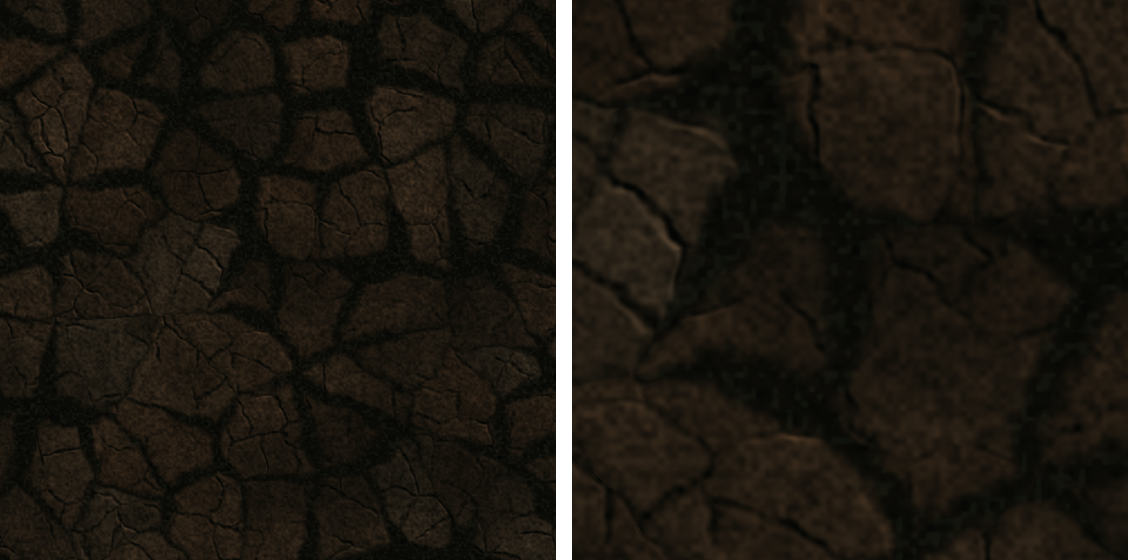
Left, the full canvas; right, a detail of the centre.
A WebGL 2 fragment shader for this texture:

```glsl
#version 300 es
precision highp float;
// Dark cracked cobbles sunk in mossy soil, lit from the upper right.
// Large cellular stones are split by a finer cellular layer shifted per stone;
// the resulting height is lit by its slope and roughened with grain.
uniform vec2 u_resolution;
out vec4 fragColor;

const float STONES = 7.4;          // stones per canvas height
const float CHIPS = 1.8;           // fracture cells per stone cell
const float GAP_INNER = 0.01;      // soil to stone transition, in stone cells
const float GAP_OUTER = 0.16;
const float GAP_VARIATION = 0.20;
const float LIP_WIDTH = 0.05;      // steep rim of a stone
const float CRACK_WIDTH = 0.075;   // in fracture cells
const float LIGHT_STEP = 0.003;
const float RELIEF = 1.35;
const float GRAIN = 0.42;
const vec2 LIGHT_DIR = vec2(0.6, 0.8);
const vec3 SOIL = vec3(0.036, 0.036, 0.022);
const vec3 RED_STONE = vec3(0.205, 0.145, 0.092);
const vec3 GREY_STONE = vec3(0.190, 0.157, 0.112);
const vec3 MOSS = vec3(0.030, 0.038, 0.026);

vec2 hash2(vec2 p) {
    vec3 q = fract(p.xyx * vec3(0.1031, 0.1030, 0.0973));
    q += dot(q, q.yzx + 33.33);
    return fract((q.xx + q.yz) * q.zy);
}

float valueNoise(vec2 p) {
    vec2 i = floor(p), f = fract(p);
    f = f * f * (3.0 - 2.0 * f);
    float low = mix(hash2(i).x, hash2(i + vec2(1, 0)).x, f.x);
    float high = mix(hash2(i + vec2(0, 1)).x, hash2(i + vec2(1, 1)).x, f.x);
    return mix(low, high, f.y);
}

// Returns distance to the nearest cell border, then the cell's index.
vec3 cells(vec2 p) {
    vec2 base = floor(p), f = fract(p), nearest = vec2(0), id = vec2(0);
    float best = 9.0;
    for (int y = -1; y <= 1; y++)
    for (int x = -1; x <= 1; x++) {
        vec2 o = vec2(x, y);
        vec2 r = o + hash2(base + o) - f;
        if (dot(r, r) < best) { best = dot(r, r); nearest = r; id = o; }
    }
    float edge = 9.0;
    for (int y = -2; y <= 2; y++)
    for (int x = -2; x <= 2; x++) {
        vec2 o = id + vec2(x, y);
        vec2 r = o + hash2(base + o) - f;
        vec2 d = r - nearest;
        if (dot(d, d) > 1e-4) edge = min(edge, dot(0.5 * (nearest + r), normalize(d)));
    }
    return vec3(edge, base + id);
}

struct Surface { float height; float stone; float crack; vec2 id; vec2 chip; };

Surface surfaceAt(vec2 p) {
    Surface s;
    // Uneven outlines
    vec2 bend = vec2(valueNoise(p * 24.0), valueNoise(p * 24.0 + 57.0)) - 0.5;
    vec2 fray = vec2(valueNoise(p * 80.0 + 9.0), valueNoise(p * 80.0 + 31.0)) - 0.5;
    vec2 q = (p + bend * 0.018 + fray * 0.007) * STONES + 20.0;
    vec3 big = cells(q);
    s.id = big.yz;

    // Joints open into soil or close into seams
    float gap = GAP_VARIATION * (valueNoise(p * 9.0 + 5.0) - 0.5);
    s.stone = smoothstep(GAP_INNER + gap, GAP_OUTER + gap, big.x);
    float rim = 0.5 * (GAP_INNER + GAP_OUTER) + gap;
    float lip = smoothstep(rim - LIP_WIDTH, rim + LIP_WIDTH, big.x);

    // Fractures, different in every stone
    vec3 small = cells(q * CHIPS + floor(hash2(s.id) * 60.0) + hash2(s.id + 3.0));
    s.chip = small.yz;
    float strength = smoothstep(0.1, 0.75, valueNoise(p * 21.0 + 40.0));
    s.crack = strength * (1.0 - smoothstep(0.0, CRACK_WIDTH, small.x));

    float rough = 0.45 * valueNoise(p * 70.0) + 0.42 * valueNoise(p * 165.0);
    s.height = lip * (1.0 - 0.6 * s.crack) + rough;
    return s;
}

void main() {
    vec2 p = gl_FragCoord.xy / u_resolution.y;
    Surface s = surfaceAt(p);
    float slope = s.height - surfaceAt(p + LIGHT_DIR * LIGHT_STEP).height;

    // Stone tone: per stone, per chip and broad shadow
    vec2 tint = hash2(s.id + 11.0);
    float chipTone = hash2(s.chip + 71.0).x;
    float shadow = smoothstep(0.15, 0.65, valueNoise(p * 6.0 + 13.0));
    float mottle = valueNoise(p * 38.0 + 3.0) - 0.5;
    float tone = 0.42 + 0.26 * tint.x + 0.20 * chipTone + 0.25 * mottle;
    tone *= mix(0.58, 1.0, shadow);
    float light = s.stone * tone * (1.0 - 0.6 * s.crack);

    // Rim light, broken along its length, and grain
    float glint = 0.6 + 0.9 * smoothstep(0.35, 0.8, valueNoise(p * 15.0 + 80.0));
    light += RELIEF * slope * (slope > 0.0 ? glint : 0.8) * tone * (0.35 + 0.65 * s.stone);
    float grain = valueNoise(p * 250.0) + 0.7 * valueNoise(p * 125.0 + 7.0) - 0.85;
    light += GRAIN * grain * (0.3 + 0.7 * s.stone) * (0.4 + tone);

    vec3 stoneColor = mix(RED_STONE, GREY_STONE, 0.7 * tint.y + 0.3 * chipTone);
    vec3 color = SOIL + (stoneColor - SOIL) * max(light, -0.12);

    // Mossy speckle in the soil
    float speckle = smoothstep(0.45, 0.9, valueNoise(p * 230.0 + 90.0));
    color += MOSS * speckle * (1.0 - s.stone);
    fragColor = vec4(max(color, 0.0), 1.0);
}
```
